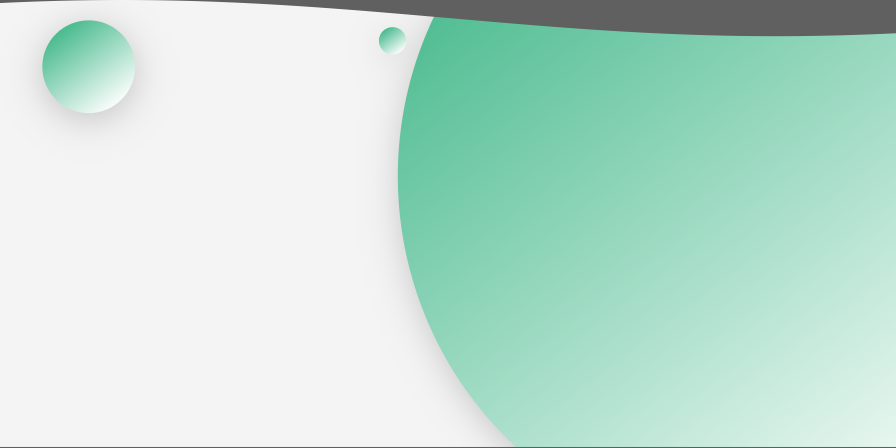
Reproduce this background procedurally as a Shadertoy shader.

```glsl
// Draws three shaded green discs with soft shadows on pale grey, under a dark wavy top band.

// Lengths are in canvas heights, origin at the lower left.
const vec3 PAPER = vec3(0.957);
const vec3 BAND = vec3(0.376);
const vec3 DISC_DARK = vec3(0.302, 0.737, 0.567);
const vec3 DISC_LIGHT = vec3(0.957, 0.984, 0.973);

// Discs: centre x, centre y, radius
const vec3 LARGE_DISC = vec3(1.7135, 0.6068, 0.8255);
const vec3 MEDIUM_DISC = vec3(0.198, 0.851, 0.1035);
const vec3 SMALL_DISC = vec3(0.8763, 0.9089, 0.0305);

const vec2 GRADIENT_DIR = vec2(0.606, -0.796);
const float GRADIENT_REACH = 0.948;  // half length, in radii

const float SHADOW_ALPHA = 0.18;
const float SHADOW_SIGMA = 0.038;
const float SHADOW_DROP = 0.014;

const float WAVE_DEPTH = 0.0404;     // half of the crest to trough height
const float WAVE_CREST_X = 0.2734;
const float WAVE_HALF_LENGTH = 1.4583;
const float BASE_LINE = 0.0023;
const float PI = 3.14159;

// Antialiased coverage of the region where distance is negative
float coverage(float dist) {
    return clamp(0.5 - dist * iResolution.y, 0.0, 1.0);
}

// Blurred disc, with a weaker peak when the disc is small next to the blur
float discShadow(vec2 p, vec3 disc) {
    float depth = disc.z - length(p - disc.xy + vec2(0.0, SHADOW_DROP));
    float peak = 1.0 - exp(-0.5 * pow(disc.z / SHADOW_SIGMA, 2.0));
    float falloff = 1.0 / (1.0 + exp(-1.7 * depth / SHADOW_SIGMA));
    return SHADOW_ALPHA * peak * falloff;
}

vec3 addDisc(vec3 color, vec2 p, vec3 disc) {
    vec2 local = p - disc.xy;
    float along = dot(local, GRADIENT_DIR) / (disc.z * GRADIENT_REACH);
    vec3 fill = mix(DISC_DARK, DISC_LIGHT, clamp(0.5 + 0.5 * along, 0.0, 1.0));
    color *= 1.0 - discShadow(p, disc);
    return mix(color, fill, coverage(length(local) - disc.z));
}

void mainImage(out vec4 fragColor, in vec2 fragCoord) {
    vec2 p = fragCoord / iResolution.y;

    // Discs
    vec3 color = addDisc(PAPER, p, LARGE_DISC);
    color = addDisc(color, p, MEDIUM_DISC);
    color = addDisc(color, p, SMALL_DISC);

    // Wavy top band
    float phase = PI * (p.x - WAVE_CREST_X) / WAVE_HALF_LENGTH;
    float waveY = 1.0 - WAVE_DEPTH * (1.0 - cos(phase));
    color = mix(color, BAND, coverage(waveY - p.y));

    // Thin line along the bottom
    color = mix(color, BAND, coverage(p.y - BASE_LINE));

    fragColor = vec4(color, 1.0);
}
```
